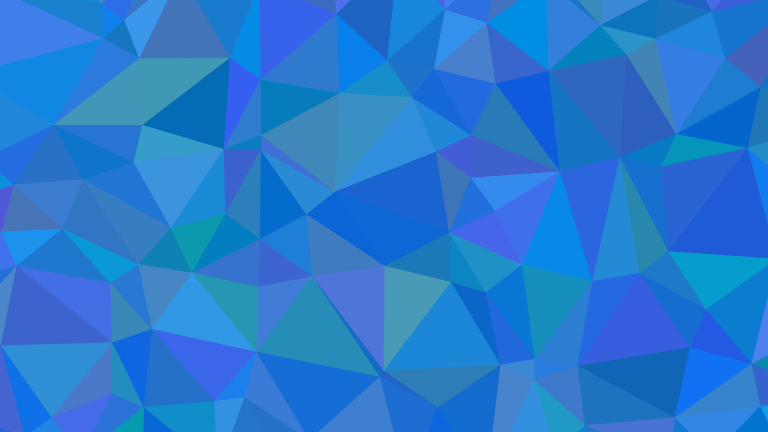
Give the GLSL for this background, as a WebGL 1 fragment shader.

```glsl
precision highp float;

uniform vec2 u_resolution;

// A corner: its position relative to the sample, and its grid cell.
struct Corner { vec2 pos; vec2 cell; };
struct Triangle { Corner a; Corner b; Corner c; };

vec3 hash3(vec2 p) {
  vec3 q = fract(p.xyx * vec3(0.1031, 0.1030, 0.0973));
  q += dot(q, q.yxz + 33.33);
  return fract((q.xxy + q.yzz) * q.zyx);
}

float cross2(vec2 a, vec2 b) { return a.x * b.y - a.y * b.x; }

bool containsOrigin(vec2 a, vec2 b, vec2 c) {
  vec3 side = vec3(cross2(a, b), cross2(b, c), cross2(c, a));
  return all(greaterThanEqual(side, vec3(0.0))) || all(lessThanEqual(side, vec3(0.0)));
}

vec2 circumcenter(vec2 a, vec2 b, vec2 c) {
  vec2 u = b - a, v = c - a;
  vec2 w = v * dot(u, u) - u * dot(v, v);
  return a + vec2(w.y, -w.x) / (2.0 * cross2(u, v));
}

// Scattered point closest to a center; some cells are left empty.
Corner nearestPoint(vec2 sampleAt, vec2 center) {
  Corner nearest = Corner(vec2(100.0), vec2(0.0));
  float best = 1e9;
  for (int j = -3; j <= 3; j++) {
    for (int i = -3; i <= 3; i++) {
      vec2 cell = floor(sampleAt) + vec2(float(i), float(j));
      vec3 h = hash3(cell + 19.0);
      vec2 pos = cell + h.xy - sampleAt;
      float d = dot(pos - center, pos - center);
      if (h.z > 0.25 && d < best) {
        best = d;
        nearest = Corner(pos, cell);
      }
    }
  }
  return nearest;
}

// Delaunay triangle around the sample: while a point lies inside the
// circumcircle, swap it for the corner that keeps the sample enclosed.
Triangle delaunay(vec2 sampleAt) {
  Triangle t = Triangle(Corner(vec2(-11.0, -6.0), vec2(0.0)),
                        Corner(vec2(10.5, -7.0), vec2(0.0)),
                        Corner(vec2(0.3, 12.5), vec2(0.0)));
  for (int step = 0; step < 20; step++) {
    vec2 center = circumcenter(t.a.pos, t.b.pos, t.c.pos);
    Corner q = nearestPoint(sampleAt, center);
    if (distance(q.pos, center) > distance(t.a.pos, center) - 1e-4) break;
    if (containsOrigin(q.pos, t.b.pos, t.c.pos)) t.a = q;
    else if (containsOrigin(t.a.pos, q.pos, t.c.pos)) t.b = q;
    else t.c = q;
  }
  return t;
}

// Weighted choice of six blues, varied per triangle.
vec3 facetColor(Triangle t) {
  vec2 id = t.a.cell + t.b.cell + t.c.cell;
  float pick = hash3(id + 7.0).x;
  vec3 color = vec3(0.15, 0.43, 0.78);
  if (pick > 0.26) color = vec3(0.15, 0.51, 0.78);
  if (pick > 0.50) color = vec3(0.12, 0.54, 0.88);
  if (pick > 0.68) color = vec3(0.17, 0.45, 0.87);
  if (pick > 0.82) color = vec3(0.15, 0.56, 0.74);
  if (pick > 0.92) color = vec3(0.18, 0.40, 0.89);
  return color + (hash3(id + 61.0) - 0.5) * vec3(0.28, 0.12, 0.13);
}

// Offset from the origin to the line through a and b.
vec2 toEdge(vec2 a, vec2 b) {
  vec2 e = b - a;
  return a - e * dot(a, e) / dot(e, e);
}

vec2 shorter(vec2 a, vec2 b) { return dot(a, a) < dot(b, b) ? a : b; }

void main() {
  float cells = 7.5;
  float pixel = cells / u_resolution.y;
  vec2 p = gl_FragCoord.xy * pixel;

  Triangle t = delaunay(p);
  vec3 color = facetColor(t);

  // Blend with the neighbouring facet along the nearest edge.
  vec2 edge = shorter(toEdge(t.a.pos, t.b.pos),
              shorter(toEdge(t.b.pos, t.c.pos), toEdge(t.c.pos, t.a.pos)));
  float gap = length(edge);
  if (gap < 0.5 * pixel && gap > 1e-6) {
    vec2 across = p + edge * (1.0 + 0.5 * pixel / gap);
    color = mix(color, facetColor(delaunay(across)), 0.5 - gap / pixel);
  }
  gl_FragColor = vec4(color, 1.0);
}
```
